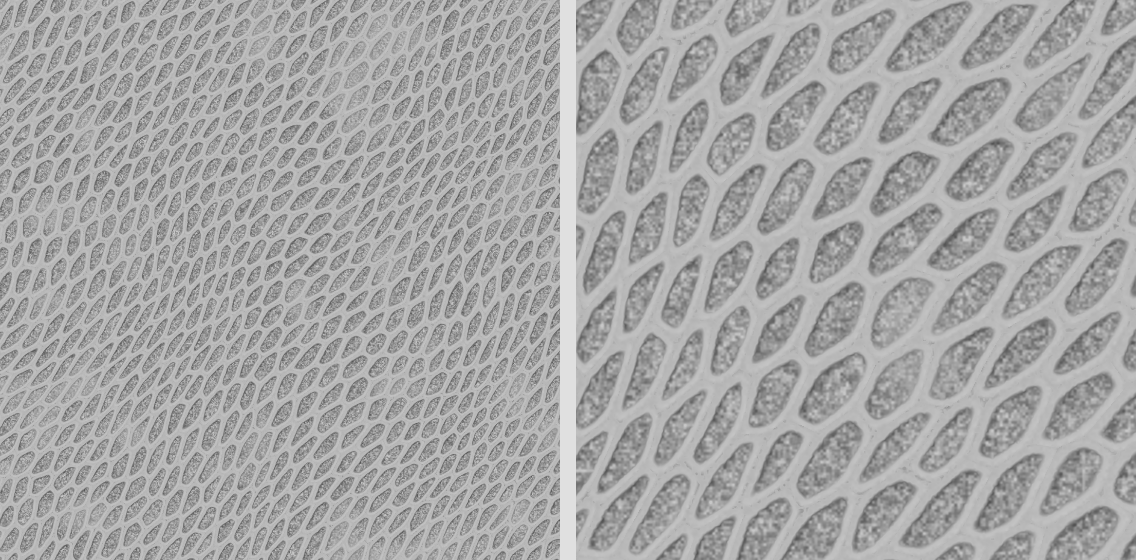
Left, the full canvas; right, a detail of the centre.
Write a three.js fragment shader that draws this texture.

```glsl
// Embossed grey leather: leaning rounded pits with grainy floors between smooth pale ridges.
varying vec2 vUv;

const vec2  ROW_STEP    = vec2(0.0335, 0.0095); // from one pit to the next along a row
const vec2  COLUMN_STEP = vec2(0.0195, 0.0480); // from one row to the next, sets the lean
const float JITTER      = 0.38;    // irregularity of the cell centres
const float WARP        = 0.056;   // bending of the rows
const float RIDGE_HALF  = 0.0041;  // half width of a ridge
const float ROUNDING    = 480.0;   // higher gives sharper pit corners
const float EDGE_SOFT   = 0.0010;
const float RIDGE_TONE  = 0.732;
const float FLOOR_TONE  = 0.606;
const float FLOOR_GRAIN = 0.42;
const float RIM_SHADOW  = 0.125;
const vec2  LIGHT_DIR   = vec2(-0.64, 0.77);

float hash(vec2 p) {
  vec3 h = fract(vec3(p.xyx) * 0.1031);
  h += dot(h, h.yzx + 33.33);
  return fract((h.x + h.y) * h.z);
}

vec2 hash2(vec2 p) {
  return vec2(hash(p + 17.3), hash(p + 91.7));
}

float noise(vec2 p) {
  vec2 i = floor(p);
  vec2 f = fract(p);
  f = f * f * (3.0 - 2.0 * f);
  float low = mix(hash(i), hash(i + vec2(1.0, 0.0)), f.x);
  float high = mix(hash(i + vec2(0.0, 1.0)), hash(i + 1.0), f.x);
  return mix(low, high, f.y);
}

// Matrix from canvas units to the sheared lattice of pits
mat2 canvasToLattice() {
  float area = ROW_STEP.x * COLUMN_STEP.y - ROW_STEP.y * COLUMN_STEP.x;
  return mat2(COLUMN_STEP.y, -ROW_STEP.y, -COLUMN_STEP.x, ROW_STEP.x) / area;
}

// Centre of a lattice cell, staggered row by row
vec2 cellCentre(vec2 id) {
  float stagger = 0.5 * mod(id.y, 2.0) - 0.25;
  return id + 0.5 + vec2(stagger, 0.0) + JITTER * (hash2(id + 200.0) - 0.5);
}

// Rounded distance to the cell border (x) and outward direction (yz)
vec3 cellBorder(vec2 q, mat2 lattice, out vec2 nearestId) {
  vec2 base = floor(q);
  vec2 nearest = vec2(0.0);
  float best = 100.0;
  for (int j = -2; j <= 2; j++) {
    for (int i = -2; i <= 2; i++) {
      vec2 id = base + vec2(float(i), float(j));
      vec2 toCentre = cellCentre(id) - q;
      float d = dot(toCentre, toCentre);
      if (d < best) {
        best = d;
        nearest = toCentre;
        nearestId = id;
      }
    }
  }
  float total = 0.0;
  vec2 outward = vec2(0.0);
  for (int j = -2; j <= 2; j++) {
    for (int i = -2; i <= 2; i++) {
      if (i == 0 && j == 0) continue;
      vec2 other = cellCentre(nearestId + vec2(float(i), float(j))) - q;
      vec2 normal = normalize(other - nearest);
      vec2 slope = normal * lattice;
      float d = dot(0.5 * (nearest + other), normal) / length(slope);
      float weight = exp(-ROUNDING * d);
      total += weight;
      outward += weight * normalize(slope);
    }
  }
  return vec3(-log(total) / ROUNDING, outward / total);
}

void main() {
  // Bend the rows of the lattice
  vec2 bend = vec2(noise(vUv * 4.0 + 3.1), noise(vUv * 4.0 + 47.6)) - 0.5;
  vec2 ripple = vec2(noise(vUv * 11.0 + 8.4), noise(vUv * 11.0 + 63.2)) - 0.5;
  vec2 p = vUv + WARP * bend + 0.008 * ripple;

  vec2 id;
  mat2 lattice = canvasToLattice();
  vec3 border = cellBorder(lattice * p + 60.0, lattice, id);
  float facing = dot(border.yz, LIGHT_DIR);

  // Fine grain and broad wear
  float grain = 0.5 * noise(vUv * 370.0) + 0.5 * noise(vUv * 590.0 + 31.0) - 0.5;
  float wear = noise(vUv * 13.0 + 21.0);
  float rough = noise(vUv * 120.0 + 5.0) - 0.5;

  // Signed depth inside the pit outline, partly filled where worn
  float depth = border.x - RIDGE_HALF - 0.0014 * (hash(id) - 0.5) + 0.0014 * rough + 0.0020 * grain;
  float pit = smoothstep(-EDGE_SOFT, EDGE_SOFT, depth);
  pit *= 1.0 - 0.4 * smoothstep(0.65, 0.9, wear);

  // Pit floor with a shaded wall
  float rim = exp(-pow((depth - 0.0012) / 0.0017, 2.0));
  float pitTone = FLOOR_TONE + 0.03 * (hash(id + 7.0) - 0.5);
  pitTone += FLOOR_GRAIN * grain * (1.0 - 0.25 * rim) + 0.05 * rough;
  pitTone -= RIM_SHADOW * rim * (0.65 + 0.55 * facing);

  // Ridge with a lit shoulder and stippled crest
  float shoulder = exp(-pow((depth + 0.0022) / 0.0016, 2.0));
  float crest = 1.0 - smoothstep(-0.0055, -0.0022, depth);
  float stipple = smoothstep(0.02, 0.24, grain) * (0.45 + 0.55 * smoothstep(0.35, 0.7, wear));
  float ridgeTone = RIDGE_TONE + 0.016 * shoulder * (0.4 - facing) - 0.016 * crest;
  ridgeTone += 0.04 * grain - 0.15 * crest * stipple;

  gl_FragColor = vec4(vec3(clamp(mix(ridgeTone, pitTone, pit), 0.33, 0.78)), 1.0);
}
```
